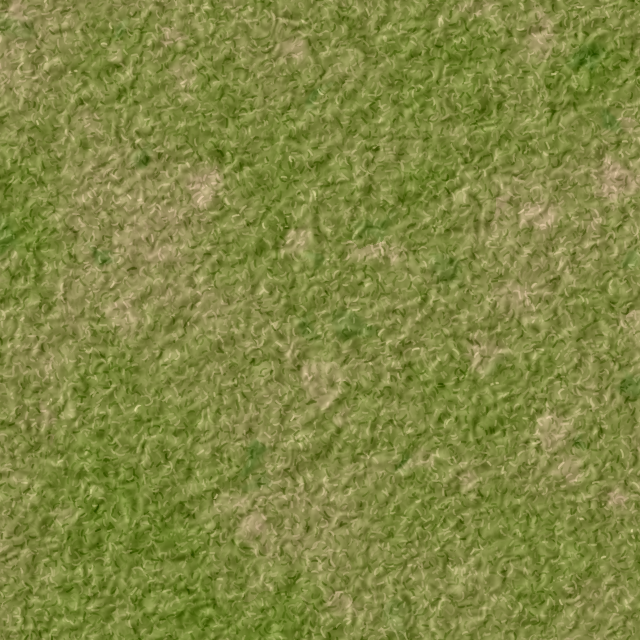
Give the GLSL for this texture, as a WebGL 2 fragment shader.

```glsl
#version 300 es
precision highp float;
// Worn meadow turf seen from above: green and straw tones drift with fractal
// noise, scattered dry tufts and lush spots sit on top, and an embossed grain
// with layers of short curved blades gives the fine, matted surface.

uniform vec2 u_resolution;
out vec4 fragColor;

const vec3 GREEN = vec3(0.445, 0.505, 0.195);
const vec3 STRAW = vec3(0.605, 0.560, 0.375);
const vec3 LUSH = vec3(0.310, 0.440, 0.150);
const vec3 SHADE_AXIS = vec3(1.0, 0.92, 0.95);
const vec2 LIGHT = vec2(0.78, -0.62);

float hash(vec2 p, float seed) {
    return fract(sin(dot(p, vec2(127.1, 311.7)) + seed * 17.3) * 43758.55);
}

float noise(vec2 p, float seed) {
    vec2 cell = floor(p);
    vec2 f = fract(p);
    f = f * f * (3.0 - 2.0 * f);
    float low = mix(hash(cell, seed), hash(cell + vec2(1, 0), seed), f.x);
    float high = mix(hash(cell + vec2(0, 1), seed), hash(cell + vec2(1, 1), seed), f.x);
    return mix(low, high, f.y);
}

float fbm(vec2 p, float seed) {
    float sum = 0.0;
    float amplitude = 0.5;
    for (int i = 0; i < 4; i++) {
        sum += amplitude * noise(p, seed + float(i));
        p = mat2(0.8, 0.6, -0.6, 0.8) * p * 2.1;
        amplitude *= 0.5;
    }
    return sum / 0.9375;
}

vec2 warp(vec2 p, float scale, float amount, float seed) {
    vec2 offset = vec2(noise(p * scale, seed), noise(p * scale, seed + 5.0)) - 0.5;
    return p + amount * offset;
}

// Soft round spots, one possible per cell, radius in cell units.
float spots(vec2 p, float cells, float chance, float radius, float seed) {
    vec2 q = p * cells;
    float cover = 0.0;
    for (int y = -1; y <= 1; y++) {
        for (int x = -1; x <= 1; x++) {
            vec2 cell = floor(q) + vec2(x, y);
            vec2 center = cell + vec2(hash(cell, seed), hash(cell, seed + 1.0));
            float size = radius * mix(0.55, 1.15, hash(cell, seed + 2.0));
            float present = step(hash(cell, seed + 3.0), chance);
            float strength = mix(0.5, 1.0, hash(cell, seed + 4.0));
            float spot = 1.0 - smoothstep(0.35, 1.1, length(q - center) / size);
            cover = max(cover, present * strength * spot);
        }
    }
    return cover;
}

// Embossed height noise: bright towards the light, dark away from it.
float emboss(vec2 p, float scale, float seed) {
    vec2 q = warp(p, scale * 0.45, 2.2 / scale, seed) * scale;
    return noise(q + 0.35 * LIGHT, seed + 9.0) - noise(q - 0.35 * LIGHT, seed + 9.0);
}

// Lays short curved blades over a (shade, dryness) pair.
vec2 blades(vec2 p, float cells, float seed, vec2 under) {
    vec2 q = p * cells;
    vec2 result = under;
    for (int y = -1; y <= 1; y++) {
        for (int x = -1; x <= 1; x++) {
            vec2 cell = floor(q) + vec2(x, y);
            vec2 center = cell + vec2(hash(cell, seed), hash(cell, seed + 1.0));
            float angle = 1.2 + 2.7 * (hash(cell, seed + 2.0) - 0.5);
            vec2 along = vec2(cos(angle), sin(angle));
            vec2 d = q - center;
            vec2 local = vec2(dot(d, along), dot(d, vec2(-along.y, along.x)));
            local.y += 1.4 * (hash(cell, seed + 3.0) - 0.5) * local.x * local.x;
            float halfLength = mix(0.2, 0.55, hash(cell, seed + 4.0));
            float dist = length(vec2(max(abs(local.x) - halfLength, 0.0), local.y));
            float cover = 0.75 * (1.0 - smoothstep(0.04, 0.25, dist));
            float tone = hash(cell, seed + 5.0);
            float glint = 0.14 * step(0.985, hash(cell, seed + 6.0));
            vec2 blade = vec2(0.30 * (tone - 0.48) + glint, 0.7 * (tone - 0.5));
            result = mix(result, blade, cover);
        }
    }
    return result;
}

void main() {
    vec2 p = gl_FragCoord.xy / u_resolution.y;

    // Broad drift between green and dry ground, with scattered patches
    vec2 ragged = warp(warp(p, 24.0, 0.035, 1.0), 75.0, 0.016, 2.0);
    float drift = fbm(p * 4.5, 20.0) - 0.5;
    float tuft = spots(ragged, 10.0, 0.42 + 0.8 * drift, 0.36, 30.0);
    float tuftLit = spots(ragged + 0.006 * LIGHT, 10.0, 0.42 + 0.8 * drift, 0.36, 30.0);
    float lush = spots(ragged, 8.0, 0.30, 0.26, 40.0);
    float dryness = 0.43 + 1.5 * drift + 0.5 * (fbm(p * 26.0, 50.0) - 0.5);
    dryness += 0.18 * (p.y - 0.5) + 0.55 * tuft;

    // Fine matted grain: x is shade, y is a shift in dryness
    vec2 grain = vec2(0.10 * (noise(p * 150.0, 60.0) - 0.5), 0.0);
    grain = blades(p, 82.0, 70.0, grain);
    grain = blades(p, 96.0, 80.0, grain);
    grain.x += 0.22 * emboss(p, 95.0, 90.0) + 0.09 * emboss(p, 38.0, 95.0);
    grain.x += 0.045 * tuft - 0.16 * max(tuftLit - tuft, 0.0);

    vec3 color = mix(GREEN, STRAW, clamp(dryness + grain.y, -0.25, 1.25));
    color = mix(color, LUSH, 0.55 * lush * (1.0 - tuft));
    color += SHADE_AXIS * grain.x;
    fragColor = vec4(clamp(color, 0.0, 1.0), 1.0);
}
```
